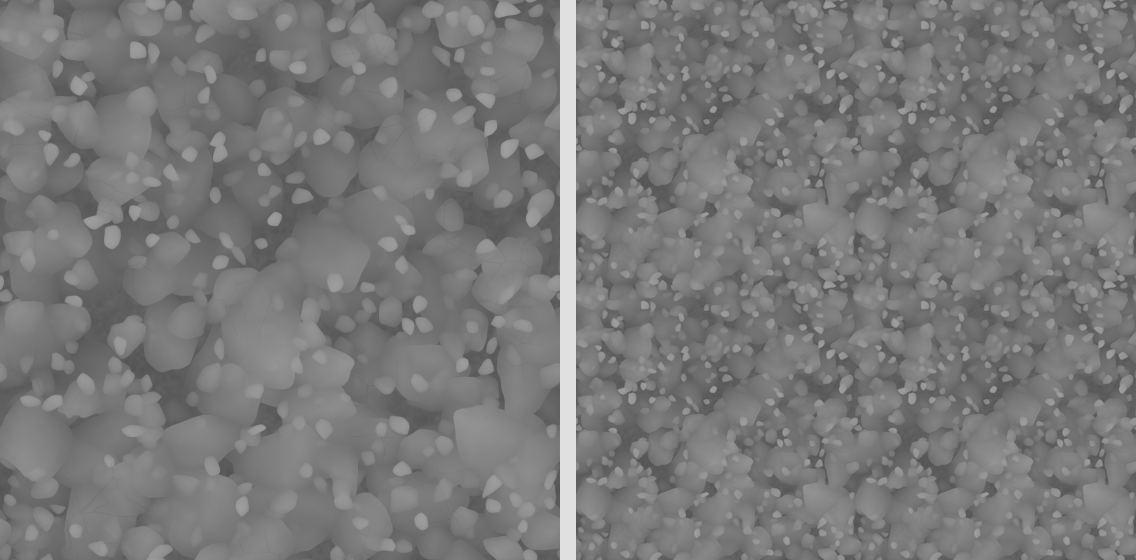
Left, the tile; right, the same tile 2 across and 2 down.
Write a three.js fragment shader that draws this texture.

```glsl
varying vec2 vUv;

const float TAU = 6.2831853;
const float SIDES = 6.0;          // facets around each stone
const float EDGE_BLUR = 0.0022;   // outline softness, canvas units
const float CORNER = 16.0;        // higher gives sharper corners
const float BEVEL = 0.028;        // darkening towards the rim
const float RIDGE = 0.025;        // height of the crease between two facets
const float FLOOR_GREY = 0.365;
const float FLOOR_GRAIN = 0.06;
const float STONE_GRAIN = 0.018;
const float CRACK_CELLS = 15.0;
const float CRACK_WIDTH = 0.035;
const float CRACK_DEPTH = 0.022;
const float WARP_COARSE = 0.012;
const float WARP_FINE = 0.0035;

vec4 hash(vec3 p) {
  vec4 q = fract(p.xyzx * vec4(0.1031, 0.1030, 0.0973, 0.1099));
  q += dot(q, q.wzxy + 33.33);
  return fract((q.xxyz + q.yzzw) * q.zywx);
}

// Value noise that wraps after a whole number of cells
vec4 noise(vec2 uv, float cells, float seed) {
  vec2 p = uv * cells;
  vec2 i = floor(p);
  vec2 f = fract(p);
  f = f * f * (3.0 - 2.0 * f);
  vec2 a = mod(i, cells);
  vec2 b = mod(i + 1.0, cells);
  return mix(mix(hash(vec3(a, seed)), hash(vec3(b.x, a.y, seed)), f.x),
             mix(hash(vec3(a.x, b.y, seed)), hash(vec3(b, seed)), f.x), f.y);
}

vec2 direction(float angle) {
  return vec2(cos(angle), sin(angle));
}

// Signed distance to an irregular polygon with softened corners
float stoneShape(vec2 q, float radius, vec3 id) {
  float sum = 0.0;
  for (float i = 0.0; i < SIDES; i++) {
    vec4 r = hash(id + vec3(0.0, 0.0, 3.0 + i));
    float angle = (i + 0.65 * r.x) * TAU / SIDES;
    float side = dot(q, direction(angle)) - radius * mix(0.72, 1.15, r.y);
    sum += exp(CORNER * side);
  }
  return log(sum) / CORNER;
}

// Lays one wrapped grid of stones over the height so far
float addStones(float height, vec2 uv, float cells, float seed, float keep,
                float radius, float grey, float spread, float tilt) {
  vec2 p = uv * cells;
  vec2 base = floor(p);
  for (float y = -1.0; y <= 1.0; y++) {
    for (float x = -1.0; x <= 1.0; x++) {
      vec2 cell = base + vec2(x, y);
      vec3 id = vec3(mod(cell, cells), seed);
      vec4 place = hash(id);
      vec4 look = hash(id + vec3(0.0, 0.0, 1.0));
      vec2 q = p - cell - mix(vec2(0.15), vec2(0.85), place.xy);
      if (place.w > keep || dot(q, q) > 1.3) continue;

      // Turn and stretch the outline
      vec2 axis = direction(place.z * TAU);
      vec2 local = vec2(dot(q, axis), dot(q, vec2(-axis.y, axis.x)));
      float stretch = mix(1.0, 1.3, look.z);
      local *= vec2(1.0 / stretch, stretch);
      float d = stoneShape(local, radius * mix(0.8, 1.15, look.w), id);

      // Two tilted facets meet in a soft crease
      float turn = look.x * TAU;
      float slopeA = dot(q, direction(turn)) * tilt;
      float slopeB = dot(q, direction(turn + 1.2 + 1.8 * look.z)) * tilt + RIDGE;
      float crease = 0.5 * (slopeA + slopeB - sqrt(pow(slopeA - slopeB, 2.0) + 0.0001));
      float top = grey + spread * (look.y - 0.5) + crease;
      top -= BEVEL * smoothstep(-0.22, 0.0, d);

      float blur = EDGE_BLUR * cells;
      float mask = 1.0 - smoothstep(-blur, blur * 0.3, d);
      height += mask * max(top - height, 0.0);
    }
  }
  return height;
}

// Thin branching lines along wrapped Voronoi borders
float cracks(vec2 uv) {
  vec2 p = uv * CRACK_CELLS;
  vec2 base = floor(p);
  vec2 nearest = vec2(8.0);
  for (float y = -1.0; y <= 1.0; y++) {
    for (float x = -1.0; x <= 1.0; x++) {
      vec2 cell = base + vec2(x, y);
      float d = length(cell + hash(vec3(mod(cell, CRACK_CELLS), 91.0)).xy - p);
      nearest = d < nearest.x ? vec2(d, nearest.x) : vec2(nearest.x, min(nearest.y, d));
    }
  }
  return 1.0 - smoothstep(0.0, CRACK_WIDTH, nearest.y - nearest.x);
}

void main() {
  vec4 coarse = noise(vUv, 20.0, 61.0) - 0.5;
  vec4 fine = noise(vUv, 56.0, 62.0) - 0.5;
  vec4 grain = noise(vUv, 150.0, 63.0) - 0.5;
  vec2 uv = vUv + WARP_COARSE * coarse.xy + WARP_FINE * fine.xy;

  // Dusty floor, then stones from large to small
  float height = FLOOR_GREY + FLOOR_GRAIN * (0.4 * coarse.z + 0.5 * fine.z + 0.5 * grain.x);
  height = addStones(height, uv, 7.0, 10.0, 1.0, 0.52, 0.468, 0.13, 0.13);
  height = addStones(height, uv, 8.0, 20.0, 0.9, 0.50, 0.462, 0.14, 0.14);
  height = addStones(height, uv, 11.0, 30.0, 0.8, 0.50, 0.462, 0.16, 0.13);
  height = addStones(height, uv, 17.0, 40.0, 0.5, 0.46, 0.475, 0.16, 0.10);
  height = addStones(height, uv, 27.0, 50.0, 0.45, 0.44, 0.530, 0.16, 0.06);

  // Faint wear on the stone faces
  float onStone = smoothstep(0.40, 0.45, height);
  float patches = smoothstep(0.45, 0.65, noise(vUv, 9.0, 64.0).x);
  height += onStone * STONE_GRAIN * (0.6 * coarse.w + 0.5 * fine.w + 0.3 * grain.y);
  height -= onStone * patches * CRACK_DEPTH * cracks(uv + 0.004 * fine.zw);

  gl_FragColor = vec4(vec3(height), 1.0);
}
```
